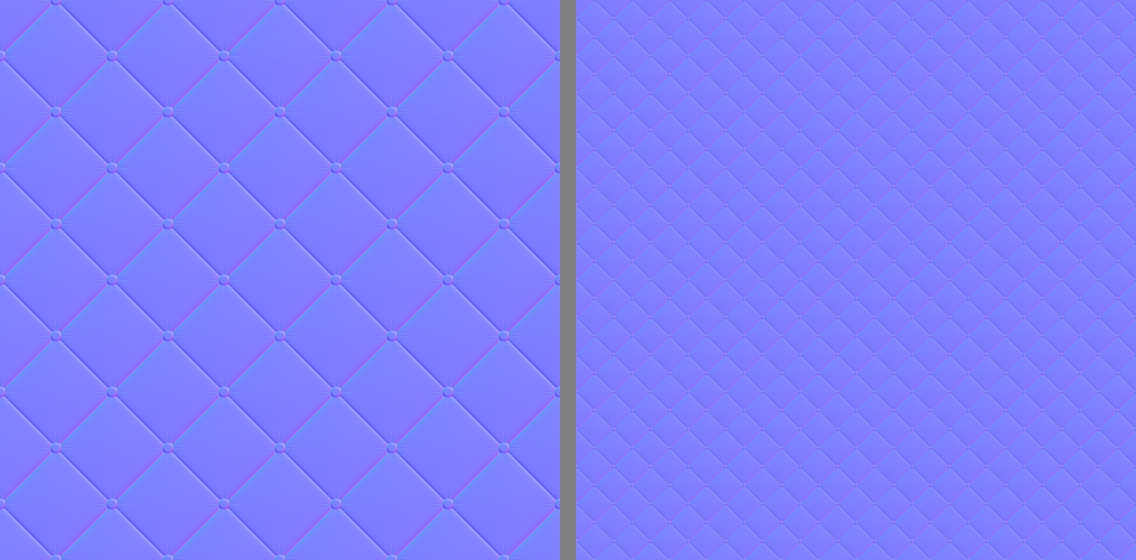
Left: one tile. Right: repeated 3 by 3.
This texture map is drawn by a Shadertoy shader. Its source:

```glsl
// Normal map of diamond-tufted upholstery with buttons, stitched seams and creases
#define CELLS 5.0            // repeats across and down
#define SEAM_WIDTH 0.010     // lengths and heights are in cells
#define SEAM_DEPTH 0.0054
#define SHOULDER_WIDTH 0.035
#define SHOULDER_DEPTH 0.0022
#define PILLOW_HEIGHT 0.009
#define BUTTON_RADIUS 0.047
#define BUTTON_DEPTH 0.0030
#define CREASE_LENGTH 0.21
#define CREASE_DEPTH 0.0014
#define GRAIN_SCALE 24.0     // grain lattice points per cell
#define GRAIN_HEIGHT 0.0003

const float PI = 3.14159;

float hash(vec2 p) {
    return fract(sin(dot(p, vec2(127.1, 311.7))) * 43758.5453);
}

float bump(float d, float width) {
    return exp(-d * d / (width * width));
}

// Value noise whose lattice wraps at the canvas edge
float wrappedNoise(vec2 p, float period) {
    vec2 i = floor(p), f = fract(p);
    f = f * f * (3.0 - 2.0 * f);
    vec2 a = mod(i, period), b = mod(i + 1.0, period);
    return mix(mix(hash(a), hash(vec2(b.x, a.y)), f.x),
               mix(hash(vec2(a.x, b.y)), hash(b), f.x), f.y);
}

// Five creases fan out in each quadrant between the seams
float creases(vec2 p, float kind) {
    float quadrant = floor(atan(p.y, p.x) / (0.5 * PI) + 0.5);
    float turn = quadrant * 0.5 * PI;
    float seed = mod(quadrant, 4.0) + 4.0 * kind;
    float sum = 0.0;
    for (int i = -2; i <= 2; i++) {
        vec2 id = vec2(float(i) + 3.0, seed + 1.0);
        float angle = turn + float(i) * 0.27 + 0.10 * (hash(id) - 0.5);
        vec2 dir = vec2(cos(angle), sin(angle));
        float along = dot(p, dir);
        float across = p.x * dir.y - p.y * dir.x;
        float reach = CREASE_LENGTH * mix(0.6, 1.0, hash(id + 17.0));
        if (i == 0) reach = CREASE_LENGTH;
        float fade = smoothstep(0.05, 0.075, along) * (1.0 - smoothstep(0.3 * reach, reach, along));
        sum += fade * bump(across, 0.005 + 0.03 * max(along, 0.0));
    }
    return sum;
}

float height(vec2 p) {
    // Diagonal axes: seams lie on whole numbers, buttons where they cross
    vec2 diagonal = vec2(p.x + p.y, p.x - p.y) - 0.5;
    vec2 nearest = floor(diagonal + 0.5);
    vec2 d = diagonal - nearest;
    vec2 local = 0.5 * vec2(d.x + d.y, d.x - d.y);
    float kind = mod(nearest.x + nearest.y, 2.0);
    float r = length(local);
    vec2 seam = abs(d) * 0.70711;

    // Padded panel and leather grain
    float h = PILLOW_HEIGHT * abs(sin(PI * d.x) * sin(PI * d.y));
    h += GRAIN_HEIGHT * wrappedNoise(p * GRAIN_SCALE, GRAIN_SCALE * CELLS);

    // Stitched grooves with soft shoulders
    float outside = smoothstep(BUTTON_RADIUS - 0.008, BUTTON_RADIUS + 0.01, r);
    float groove = SEAM_DEPTH * (bump(seam.x, SEAM_WIDTH) + bump(seam.y, SEAM_WIDTH));
    groove += SHOULDER_DEPTH * (bump(seam.x, SHOULDER_WIDTH) + bump(seam.y, SHOULDER_WIDTH));
    h -= outside * groove;

    // Button rim, pulled-in fabric and creases
    h -= BUTTON_DEPTH * bump(r - BUTTON_RADIUS, 0.010);
    h -= outside * BUTTON_DEPTH * bump(r, 0.09);
    if (r < CREASE_LENGTH * 1.1) h -= CREASE_DEPTH * creases(local, kind);
    return h;
}

void mainImage(out vec4 fragColor, in vec2 fragCoord) {
    vec2 p = fragCoord / iResolution.xy * CELLS;

    // Central differences across one pixel smooth the slopes
    vec2 e = max(0.5 * CELLS / iResolution.xy, vec2(0.002));
    vec2 slope = vec2(height(p + vec2(e.x, 0.0)) - height(p - vec2(e.x, 0.0)),
                      height(p + vec2(0.0, e.y)) - height(p - vec2(0.0, e.y))) / (2.0 * e);
    vec3 normal = normalize(vec3(-slope, 1.0));
    fragColor = vec4(0.5 + 0.5 * normal, 1.0);
}
```
